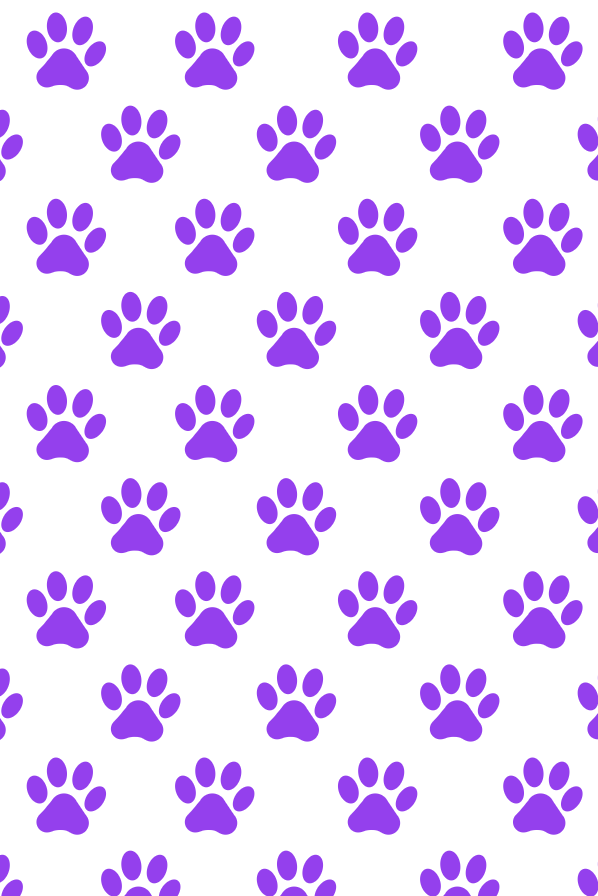
A WebGL 2 fragment shader for this pattern:

```glsl
#version 300 es
precision highp float;
// Purple paw prints on white, in staggered rows with slightly uneven columns.
// Each paw is a signed distance field: four tilted ellipses for the toes and
// blended tapered capsules for the pad. The canvas is 768 units wide.

#define CANVAS_WIDTH 768.0
#define ROW_PITCH 119.6
#define FIRST_ROW 66.2
#define HALF_COLUMN 102.0
#define FIRST_COLUMN 77.9
#define COLUMN_DRIFT 5.6
#define PAD_BLEND 5.0
#define PAW_COLOR vec3(0.58, 0.25, 0.93)
#define PAPER_COLOR vec3(1.0)

uniform vec2 u_resolution;
out vec4 fragColor;

// Approximate distance to an ellipse, tilted clockwise by an angle in degrees.
float toe(vec2 p, vec2 center, vec2 radii, float tilt) {
    float a = radians(tilt);
    vec2 q = p - center;
    q = vec2(cos(a) * q.x - sin(a) * q.y, sin(a) * q.x + cos(a) * q.y);
    float k = length(q / radii);
    return k * (k - 1.0) / max(length(q / (radii * radii)), 1e-4);
}

// Capsule whose radius changes from ra at a to rb at b.
float taperedCapsule(vec2 p, vec2 a, vec2 b, float ra, float rb) {
    vec2 axis = b - a;
    float h = clamp(dot(p - a, axis) / dot(axis, axis), 0.0, 1.0);
    return length(p - a - h * axis) - mix(ra, rb, h);
}

float smoothUnion(float a, float b, float k) {
    float h = max(k - abs(a - b), 0.0) / k;
    return min(a, b) - 0.25 * k * h * h;
}

// Rounded triangular pad with a shallow notch along its lower edge.
float pad(vec2 p) {
    vec2 dome = vec2(-3.0, -14.0);
    vec2 leftLobe = vec2(-25.0, -33.0);
    vec2 rightLobe = vec2(14.0, -34.0);
    float sides = min(taperedCapsule(p, dome, leftLobe, 18.0, 13.0),
                      taperedCapsule(p, dome, rightLobe, 18.0, 15.0));
    float base = taperedCapsule(p, leftLobe + vec2(0.0, 1.0),
                                rightLobe + vec2(0.0, 1.0), 10.5, 10.5);
    return smoothUnion(sides, base, PAD_BLEND);
}

float paw(vec2 p) {
    float d = pad(p);
    d = min(d, toe(p, vec2(-37.5, 9.0), vec2(12.5, 18.5), -20.0));
    d = min(d, toe(p, vec2(-12.0, 31.0), vec2(12.8, 19.2), -7.0));
    d = min(d, toe(p, vec2(21.0, 26.5), vec2(12.3, 19.0), 20.0));
    return min(d, toe(p, vec2(37.2, -3.0), vec2(11.3, 18.0), 35.0));
}

// Horizontal centre of a half-column: even spacing plus a gentle drift.
float columnCenter(float k) {
    float t = radians(60.0) * k;
    float drift = cos(t + 0.36) + 0.4 * cos(2.0 * t - 0.48);
    return FIRST_COLUMN + HALF_COLUMN * k + COLUMN_DRIFT * drift;
}

void main() {
    float pixel = CANVAS_WIDTH / u_resolution.x;
    float x = gl_FragCoord.x * pixel;
    float depth = (u_resolution.y - gl_FragCoord.y) * pixel;

    // Nearest row from the top, then the nearest column of matching parity.
    float row = floor((depth - FIRST_ROW) / ROW_PITCH + 0.5);
    float parity = mod(row, 2.0);
    float k = parity + 2.0 * floor(0.5 * ((x - FIRST_COLUMN) / HALF_COLUMN - parity) + 0.5);

    vec2 local = vec2(x - columnCenter(k), FIRST_ROW + row * ROW_PITCH - depth);
    float coverage = clamp(0.5 - paw(local) / pixel, 0.0, 1.0);
    fragColor = vec4(mix(PAPER_COLOR, PAW_COLOR, coverage), 1.0);
}
```
